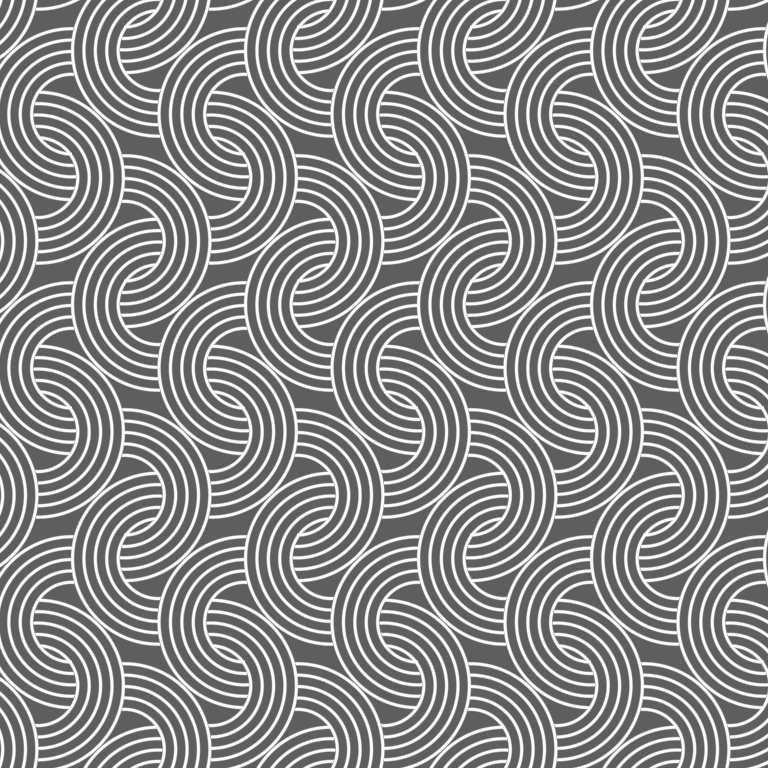
Give the GLSL for this pattern, as a WebGL 2 fragment shader.

```glsl
#version 300 es
precision highp float;

uniform vec2 u_resolution;
out vec4 fragColor;

// Coverage of a shape from its signed distance
float fill(float dist, float soft) {
    return 1.0 - smoothstep(-soft, soft, dist);
}

// Five concentric lines: x = ink, y = the band they occupy
vec2 ring(vec2 q, float soft) {
    float r = length(q);
    float index = clamp(round((1.346 - r) / 0.1795), 0.0, 4.0);
    float lineDist = abs(r - 1.346 + 0.1795 * index) - 0.0252;
    float bandDist = abs(r - 0.987) - 0.384;
    return vec2(fill(lineDist, soft), fill(bandDist, soft));
}

// Half rings bulging to the left, in columns of alternating height.
// x = ink on top, y = band on top, z = ink of the ends tucked below
vec3 halfRings(vec2 p, float soft) {
    vec3 layers = vec3(0.0);
    float firstColumn = floor((p.x - 0.2645) / 1.3622);
    for (int i = 0; i < 3; i++) {
        float column = firstColumn + float(i);
        vec2 q = p - vec2(0.2645 + 1.3622 * column, 0.5 + mod(column, 2.0));
        q.y = mod(q.y + 2.0, 4.0) - 2.0;
        vec2 band = ring(q, soft);
        if (q.x < 0.0) {
            layers.xy = max(layers.xy, band);
        } else if (q.x < 0.145) {
            layers.z = max(layers.z, band.x);
        }
    }
    return layers;
}

void main() {
    // One unit is a quarter of the vertical repeat
    float scale = 12.094 / min(u_resolution.x, u_resolution.y);
    vec2 p = gl_FragCoord.xy * scale - vec2(3.586, 1.796);
    float soft = 0.9 * scale;

    // Right-hand halves are the left-hand ones turned by half a turn
    vec3 layers = max(halfRings(p, soft), halfRings(-p, soft));
    float ink = max(layers.x, layers.z * (1.0 - layers.y));

    vec3 charcoal = vec3(0.37);
    vec3 paleLine = vec3(0.985);
    fragColor = vec4(mix(charcoal, paleLine, ink), 1.0);
}
```
